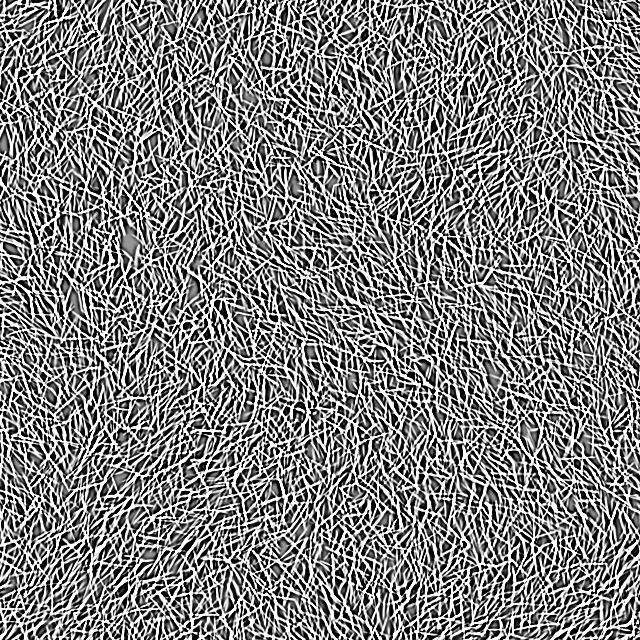
A WebGL 2 fragment shader for this texture:

```glsl
#version 300 es
precision highp float;
// Dense web of thin white fibres on black. Long, slightly bent strokes follow
// a slowly turning grain; each adds a bright ridge with dark flanks, and the
// summed field is cut near zero so that fibres and gaps keep an even balance.

uniform vec2 u_resolution;
out vec4 fragColor;

const float GRID = 24.0;            // cells across the canvas
const int STROKES = 14;             // fibres per cell
const float RIDGE_WIDTH = 0.0015;   // spread of one bright ridge
const float CUT_LEVEL = -0.04;      // field value at the fibre edge
const float CUT_SOFTNESS = 0.33;    // field range blended at the edge
const float HALF_PI = 1.5707963;

// Three random values in 0..1 from integer cell coordinates and a seed
vec3 hash3(ivec2 cell, int seed) {
    uvec3 v = uvec3(ivec3(cell, seed)) * 1664525u + 1013904223u;
    v.x += v.y * v.z;
    v.y += v.z * v.x;
    v.z += v.x * v.y;
    v ^= v >> 16u;
    v.x += v.y * v.z;
    v.y += v.z * v.x;
    v.z += v.x * v.y;
    return vec3(v >> 8u) / 16777216.0;
}

// Smooth value noise in 0..1
float valueNoise(vec2 p, int seed) {
    ivec2 i = ivec2(floor(p));
    vec2 f = fract(p);
    f = f * f * (3.0 - 2.0 * f);
    float low = mix(hash3(i, seed).x, hash3(i + ivec2(1, 0), seed).x, f.x);
    float high = mix(hash3(i + ivec2(0, 1), seed).x, hash3(i + ivec2(1, 1), seed).x, f.x);
    return mix(low, high, f.y);
}

// Mostly upright grain direction that drifts across the canvas
float grainAngle(vec2 p) {
    return HALF_PI + 0.1 + 1.9 * (valueNoise(p * 4.0, 101) - 0.5);
}

// Bright ridge with dark flanks that cancel it on average
float ridgeProfile(float offset, float width) {
    float u = offset * offset / (width * width);
    return exp(-0.5 * u) - 0.5 * exp(-0.125 * u);
}

// One bent fibre that fades out at both ends
float fibre(vec2 p, float angle, float halfLength, float width, float bend) {
    vec2 axis = vec2(cos(angle), sin(angle));
    float t = dot(p, axis) / halfLength;
    float t2 = t * t;
    if (t2 >= 1.0) return 0.0;
    float offset = dot(p, vec2(-axis.y, axis.x)) - bend * t2;
    return (1.0 - t2 * t2) * ridgeProfile(offset, width);
}

// Sum of all fibres that can reach the point
float fibreField(vec2 p) {
    ivec2 home = ivec2(floor(p * GRID));
    float field = 0.0;
    for (int y = -1; y <= 1; y++) {
        for (int x = -1; x <= 1; x++) {
            ivec2 cell = home + ivec2(x, y);
            float grain = grainAngle((vec2(cell) + 0.5) / GRID);
            for (int k = 0; k < STROKES; k++) {
                vec3 place = hash3(cell, 2 * k + 1);
                vec3 shape = hash3(cell, 2 * k + 2);
                vec2 center = (vec2(cell) + place.xy) / GRID;
                float angle = grain + 1.5 * (place.z + shape.x - 1.0);
                float halfLength = mix(0.015, 0.036, shape.y);
                float width = RIDGE_WIDTH * mix(0.8, 1.2, shape.z);
                float bend = 0.005 * (fract(shape.x * 37.0) - 0.5);
                float strength = mix(0.4, 1.3, fract(shape.z * 53.0));
                field += strength * fibre(p - center, angle, halfLength, width, bend);
            }
        }
    }
    return field;
}

void main() {
    vec2 p = gl_FragCoord.xy / u_resolution.y;

    // Slight wobble makes the fibre edges ragged
    vec2 wobble = vec2(valueNoise(p * 110.0, 211), valueNoise(p * 110.0, 223)) - 0.5;
    float field = fibreField(p + 0.001 * wobble);

    // White fibre over black ground with a blended edge
    float ink = smoothstep(CUT_LEVEL - CUT_SOFTNESS, CUT_LEVEL + CUT_SOFTNESS, field);
    fragColor = vec4(vec3(mix(0.01, 0.99, ink)), 1.0);
}
```
